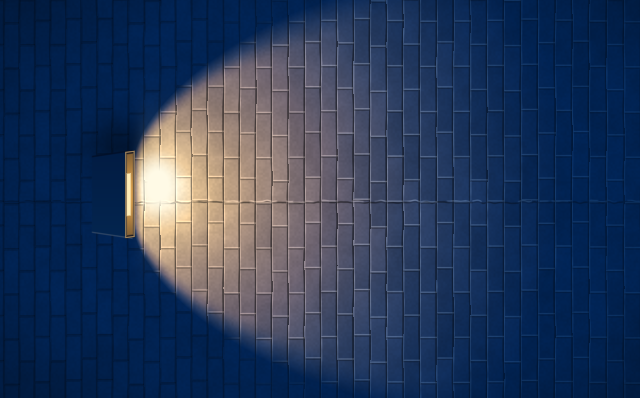
Write a Shadertoy shader that draws this texture.

```glsl
// A wall lamp throws a warm parabolic beam over a blue wall of upright bricks.
// Light level drives a blue-to-cream colour ramp; mortar is shaded as relief,
// and the lamp is a tapered box with a glowing slot on its right face.

float hash(vec2 p) {
    p = fract(p * vec2(0.1031, 0.1137));
    p += dot(p, p.yx + 33.33);
    return fract((p.x + p.y) * p.x * 17.0);
}

float noise(vec2 p) {
    vec2 i = floor(p), f = fract(p);
    f = f * f * (3.0 - 2.0 * f);
    return mix(mix(hash(i), hash(i + vec2(1, 0)), f.x),
               mix(hash(i + vec2(0, 1)), hash(i + vec2(1, 1)), f.x), f.y);
}

float ramp(float a, float b, float x) {
    return clamp((x - a) / (b - a), 0.0, 1.0);
}

// Soft-edged stroke at distance d with half width w
float stroke(float d, float w) {
    float px = 0.8 / iResolution.y;
    return 1.0 - smoothstep(max(0.0, w - px), w + px, abs(d));
}

// Coverage of the inside of a signed distance
float fill(float d) {
    float px = 1.0 / iResolution.y;
    return 1.0 - smoothstep(-px, px, d);
}

float box(vec2 p, vec2 halfSize) {
    vec2 d = abs(p) - halfSize;
    return max(d.x, d.y);
}

vec3 lightColor(float level) {
    vec3 c = vec3(0.005, 0.135, 0.32);
    c = mix(c, vec3(0.18, 0.25, 0.39), ramp(0.13, 0.28, level));
    c = mix(c, vec3(0.43, 0.39, 0.44), ramp(0.28, 0.43, level));
    c = mix(c, vec3(0.65, 0.55, 0.48), ramp(0.43, 0.64, level));
    c = mix(c, vec3(0.91, 0.76, 0.56), ramp(0.64, 0.82, level));
    return mix(c, vec3(1.0, 0.96, 0.86), ramp(0.82, 0.97, level));
}

// Parabolic beam that softens and fades away from the lamp
float beamLevel(vec2 p) {
    float reach = max(p.x - 0.319, 0.0);
    float inside = sqrt(0.473 * reach) - abs(p.y - 0.513);
    float soft = 0.035 + 0.13 * reach;
    float mask = smoothstep(-soft, soft, inside) * smoothstep(0.315, 0.36, p.x);
    float r = length((p - vec2(0.399, 0.525)) * vec2(1.0, 1.1));
    return exp(-2.0 * r) * mask;
}

vec3 wall(vec2 p) {
    float level = beamLevel(p);
    float lit = smoothstep(0.06, 0.35, level);

    // Columns widen slightly to the right; alternate ones shift half a brick
    float u = (p.x - 0.603) / 0.0404;
    float n = u - 0.00156 * u * u + 0.07 * (noise(p * vec2(25, 18)) - 0.5);
    float column = floor(n), across = fract(n);
    float v = (p.y - 0.494) / 0.1135 + 0.5 * mod(column, 2.0) + 0.5;
    v += 0.12 * (hash(vec2(column + 60.0, 7.0)) - 0.5);
    float along = fract(v);
    float tone = hash(vec2(column + 80.0, floor(v) + 30.0)) - 0.5;

    vec3 c = lightColor(level * (1.0 + 0.08 * tone));
    c *= 1.0 + 0.09 * tone + 0.07 * (noise(p * 190.0) - 0.5) + 0.08 * (noise(p * 35.0) - 0.5);

    // Dark right flank, bright left edge, bright ledge over a thin shadow
    float leftD = across * 0.041, rightD = (1.0 - across) * 0.041;
    float jointD = (along - step(0.5, along)) * 0.1135;
    float shade = max(stroke(rightD - 0.0012, 0.0023), 0.6 * stroke(jointD + 0.0035, 0.0015));
    float edge = stroke(leftD - 0.001, 0.0011) * (0.35 + 0.65 * noise(p * vec2(30, 50)));
    float shine = max(edge, 0.9 * stroke(jointD, 0.0014));

    // Broken continuous seam across the middle
    float seamD = p.y - 0.494 + 0.004 * (noise(vec2(p.x * 70.0, 3.0)) - 0.5);
    float dash = smoothstep(0.35, 0.65, noise(vec2(p.x * 55.0, 9.0)));
    shade = max(shade, stroke(seamD + 0.003, 0.002) * (1.0 - 0.5 * dash));
    shine = max(shine, stroke(seamD - 0.001, 0.0016) * dash);

    c *= 1.0 - shade * mix(0.25, 0.48, lit);
    float right = smoothstep(0.4, 1.0, p.x);
    c += shine * (vec3(0.2, 0.17, 0.14) * lit + vec3(0.035, 0.06, 0.075) * right);
    c *= 1.0 - 0.25 * shine * (1.0 - max(lit, right));

    // Corner falloff and the shadow above the lamp
    vec2 q = (p - vec2(0.85, 0.5)) / vec2(0.95, 0.62);
    c *= 1.0 - 0.22 * smoothstep(0.5, 1.5, dot(q, q));
    vec2 s = (p - vec2(0.3, 0.635)) / vec2(0.075, 0.07);
    c *= 1.0 - 0.4 * exp(-dot(s, s));

    // Hot spot and its halo
    vec2 h = (p - vec2(0.397, 0.534)) / vec2(0.043, 0.06);
    float hot = exp(-pow(dot(h, h), 1.3)) + 0.25 * exp(-0.2 * dot(h, h));
    return mix(c, vec3(1.0, 0.98, 0.9), min(hot, 1.0) * smoothstep(0.325, 0.37, p.x));
}

vec3 addLamp(vec3 c, vec2 p) {
    // Tapered housing with faint rims
    float taper = ramp(0.231, 0.338, p.x);
    float height = mix(0.095, 0.111, taper);
    float y = p.y - 0.5115;
    float body = max(abs(y) - height, abs(p.x - 0.282) - 0.051);
    vec3 housing = mix(vec3(0.004, 0.10, 0.25), vec3(0.012, 0.145, 0.31), ramp(0.15, -0.11, y));
    c = mix(c, housing, fill(body));
    float along = fill(abs(p.x - 0.282) - 0.051);
    c = mix(c, vec3(0.005, 0.055, 0.15), 0.8 * along * stroke(y - height, 0.002));
    c = mix(c, vec3(0.25, 0.32, 0.42), 0.65 * along * stroke(y + height, 0.0015));

    // Framed face, warm recess and luminous slot
    vec2 f = p - vec2(0.3265, 0.5115 + 0.12 * (p.x - 0.3265));
    c = mix(c, vec3(0.10, 0.10, 0.13), fill(box(f, vec2(0.0115, 0.109))));
    float warmth = exp(-90.0 * f.y * f.y);
    c = mix(c, mix(vec3(0.30, 0.23, 0.16), vec3(0.85, 0.62, 0.30), warmth), fill(box(f, vec2(0.008, 0.102))));
    c = mix(c, vec3(0.80, 0.65, 0.43), 0.75 * stroke(box(f, vec2(0.0105, 0.107)), 0.001));
    float slot = fill(box(f + vec2(0.003, 0.0), vec2(0.005, 0.053)));
    return mix(c, vec3(1.0, 0.93, 0.72), slot);
}

void mainImage(out vec4 fragColor, in vec2 fragCoord) {
    vec2 p = fragCoord / iResolution.y;
    fragColor = vec4(clamp(addLamp(wall(p), p), 0.0, 1.0), 1.0);
}
```
